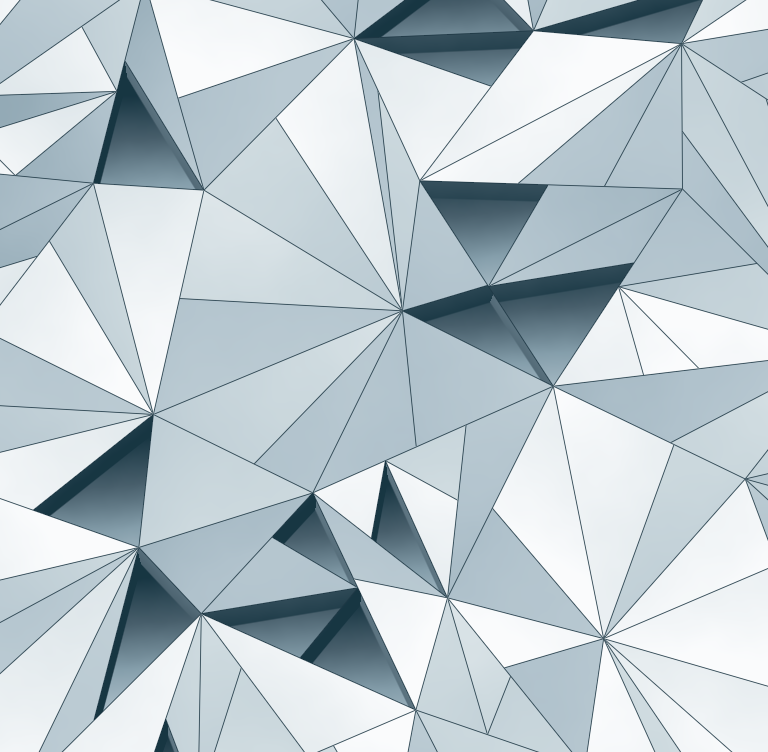
Write a Shadertoy shader that draws this texture.

```glsl
// Faceted metal cladding: irregular pale triangular panels, dark seams and sunken openings.

const float CELLS = 4.1;          // mesh cells per canvas height
const float TILT = 0.42;          // rotation of the mesh
const float JITTER = 0.34;        // vertex displacement, in cells
const float SEAM = 0.0027;        // half width of a seam, in cells
const float SEAM_OPACITY = 0.82;
const float HOLE_SHARE = 0.6;     // chance that a compact panel is open
const float HOLE_INRADIUS = 0.11;
const float HOLE_PERIMETER = 2.3;
const vec2 HOLE_DEPTH = vec2(0.05, -0.08);
const float WHITE_SHARE = 0.36;
const float LIGHT_SHARE = 0.34;
const vec3 SEAM_COLOR = vec3(0.12, 0.22, 0.27);

// Steel tones from deep shadow to full light
const vec3 STEEL[6] = vec3[6](
    vec3(0.09, 0.21, 0.26), vec3(0.28, 0.37, 0.42), vec3(0.52, 0.62, 0.67),
    vec3(0.69, 0.76, 0.80), vec3(0.80, 0.85, 0.87), vec3(0.98, 0.985, 0.99));

// Vertices carry a fan priority in z; corners run counterclockwise
struct Tri { vec3 a, b, c; };

float hash(vec2 p) {
    vec3 q = fract(p.xyx * vec3(0.1031, 0.1030, 0.0973));
    q += dot(q, q.yzx + 33.33);
    return fract((q.x + q.y) * q.z);
}

vec3 steel(float tone) {
    float t = clamp(tone, 0.0, 4.999);
    int i = int(t);
    return mix(STEEL[i], STEEL[i + 1], fract(t));
}

vec3 vertex(vec2 id) {
    vec2 offset = vec2(hash(id + 17.3), hash(id + 71.9)) * 2.0 - 1.0;
    return vec3(id + JITTER * offset, hash(id + 5.1));
}

float cross2(vec2 u, vec2 v) { return u.x * v.y - u.y * v.x; }

float area(vec3 a, vec3 b, vec3 c) { return 0.5 * cross2(b.xy - a.xy, c.xy - a.xy); }

// Signed distance to a line, positive on its left
float side(vec2 p, vec3 a, vec3 b) { return cross2(normalize(b.xy - a.xy), p - a.xy); }

vec3 sides(vec2 p, Tri t) { return vec3(side(p, t.a, t.b), side(p, t.b, t.c), side(p, t.c, t.a)); }

float inner(vec2 p, Tri t) {
    vec3 s = sides(p, t);
    return min(s.x, min(s.y, s.z));
}

void keepNearest(vec2 p, Tri t, inout Tri best, inout float bestDist) {
    float d = inner(p, t);
    if (d > bestDist) { bestDist = d; best = t; }
}

// Triangle of the jittered lattice that holds p
Tri coarseTriangle(vec2 p) {
    Tri best;
    float bestDist = -1e5;
    for (int j = -1; j <= 1; j++)
    for (int i = -1; i <= 1; i++) {
        vec2 id = floor(p) + vec2(i, j);
        vec3 a = vertex(id), b = vertex(id + vec2(1, 0));
        vec3 c = vertex(id + vec2(1, 1)), d = vertex(id + vec2(0, 1));
        float areaAC = min(area(a, b, c), area(a, c, d));
        float areaBD = min(area(a, b, d), area(b, c, d));
        bool cutAC = hash(id + 41.7) > 0.5 ? areaAC > 0.15 : areaBD < 0.15;
        if (cutAC) {
            keepNearest(p, Tri(a, b, c), best, bestDist);
            keepNearest(p, Tri(a, c, d), best, bestDist);
        } else {
            keepNearest(p, Tri(a, b, d), best, bestDist);
            keepNearest(p, Tri(b, c, d), best, bestDist);
        }
    }
    return best;
}

// Split wide triangles into fans that gather at the strongest vertex
Tri fanSplit(vec2 p, Tri t) {
    for (int k = 0; k < 3; k++) {
        if (t.b.z > max(t.a.z, t.c.z)) t = Tri(t.b, t.c, t.a);
        else if (t.c.z > max(t.a.z, t.b.z)) t = Tri(t.c, t.a, t.b);
        vec2 key = (t.a.xy * 0.7 + t.b.xy + t.c.xy) * 37.0;
        if (length(t.b.xy - t.c.xy) < mix(0.7, 1.1, hash(key))) break;
        vec2 cut = mix(t.b.xy, t.c.xy, mix(0.36, 0.64, hash(key + 9.4)));
        vec3 m = vec3(cut, hash(key + 3.7));
        if (side(p, t.a, m) > 0.0) t = Tri(t.a, m, t.c);
        else t = Tri(t.a, t.b, m);
    }
    return t;
}

float clouds(vec2 p) {
    float sum = 0.0, amp = 0.5;
    for (int k = 0; k < 5; k++) {
        p = mat2(0.8, 0.6, -0.6, 0.8) * p * 1.9 + 1.3;
        sum += amp * sin(p.x + 1.7 * sin(p.y));
        amp *= 0.6;
    }
    return sum;
}

// Sunken floor and the walls that show around it
float holeTone(vec2 p, Tri t, vec2 center, float px) {
    vec3 s = sides(p - HOLE_DEPTH, t);
    float d = min(s.x, min(s.y, s.z));
    vec3 a = t.a, b = t.b;
    if (d == s.y) { a = t.b; b = t.c; }
    else if (d == s.z) { a = t.c; b = t.a; }
    vec2 edge = normalize(b.xy - a.xy);
    float wall = 0.7 + 0.9 * edge.y - 3.0 * d;
    float ground = 1.1 + 4.0 * dot(p - center, vec2(0.5, -0.9));
    return mix(wall, ground, smoothstep(-px, px, d));
}

void mainImage(out vec4 fragColor, in vec2 fragCoord) {
    vec2 uv = fragCoord / iResolution.y;
    float px = CELLS / iResolution.y;
    float c = cos(TILT), s = sin(TILT);
    vec2 p = mat2(c, s, -s, c) * uv * CELLS + vec2(23.0, 11.0);

    Tri t = fanSplit(p, coarseTriangle(p));
    vec2 center = (t.a.xy + t.b.xy + t.c.xy) / 3.0;
    vec2 key = center * 53.0;
    float perimeter = length(t.a.xy - t.b.xy) + length(t.b.xy - t.c.xy) + length(t.c.xy - t.a.xy);
    float inradius = 2.0 * area(t.a, t.b, t.c) / perimeter;

    // Panel brightness with a gentle gradient, stains and a darker left rim
    float pick = hash(key), angle = 6.283 * hash(key + 6.2);
    float base = pick < WHITE_SHARE ? 4.85 : pick < WHITE_SHARE + LIGHT_SHARE ? 3.95 : 3.1;
    float tone = base + 0.35 * (hash(key + 1.9) - 0.5);
    tone += 0.5 * dot(p - center, vec2(cos(angle), sin(angle)));
    tone += 0.09 * clouds(p * 1.4);
    tone -= (base < 4.5 ? 0.6 : 0.1) * smoothstep(0.3, 0.0, uv.x);

    // Openings keep to alternate cells so that they stay apart
    bool spaced = mod(floor(center.x) + floor(center.y), 2.0) < 0.5;
    bool compact = inradius > HOLE_INRADIUS && perimeter < HOLE_PERIMETER;
    bool open = spaced && compact && hash(key + 4.5) < HOLE_SHARE;
    if (open) tone = holeTone(p, t, center, px) + 0.05 * clouds(p * 3.0);

    float seam = 1.0 - smoothstep(SEAM - 0.6 * px, SEAM + 0.6 * px, inner(p, t));
    fragColor = vec4(mix(steel(tone), SEAM_COLOR, SEAM_OPACITY * seam), 1.0);
}
```
